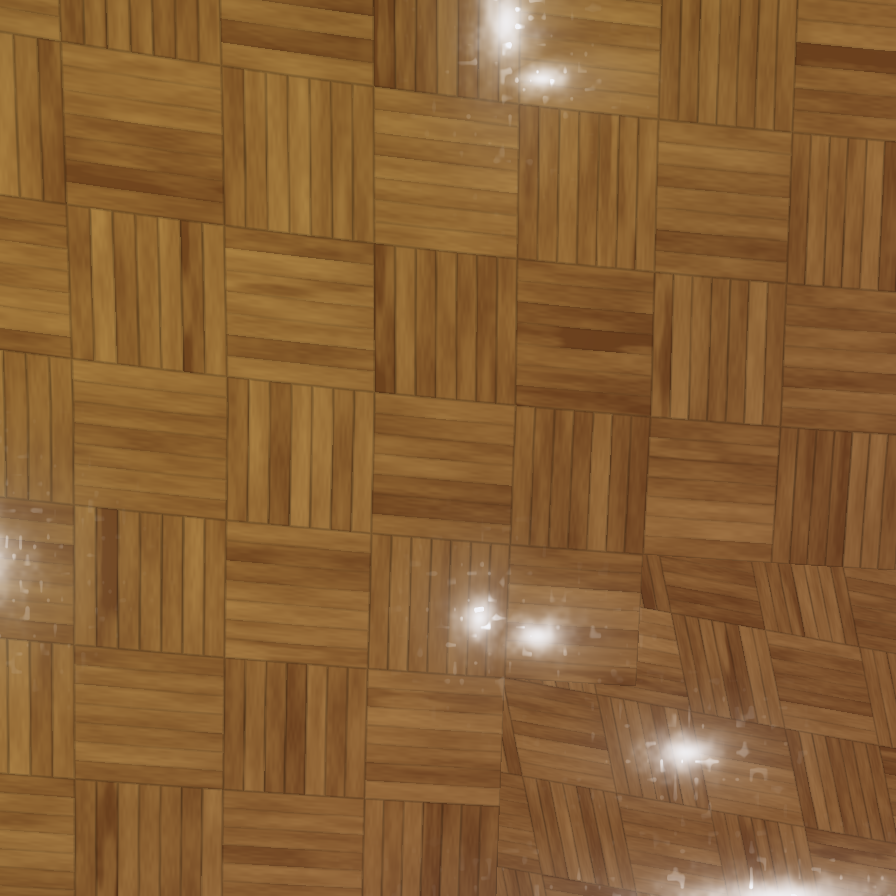
Reproduce this texture procedurally as a Shadertoy shader.

```glsl
// Mosaic parquet floor: square blocks of seven strips, turned alternately,
// on a gently bent grid with a sheared patch of smaller blocks at lower right.
// Strips vary in tone and grain; glossy lamp reflections lie on the varnish.

#define STRIPS 7.0
#define SEAM_HALF_WIDTH 0.06
#define JOINT_HALF_WIDTH 0.008
#define SEAM_DEPTH 0.30
#define GRAIN_AMOUNT 0.45
#define GLARE_COUNT 7
#define DARK_WOOD vec3(0.45, 0.285, 0.135)
#define MID_WOOD vec3(0.545, 0.38, 0.19)
#define PALE_WOOD vec3(0.65, 0.49, 0.27)
#define HAZE_COLOR vec3(0.66, 0.59, 0.55)
#define GLARE_COLOR vec3(0.95, 0.95, 0.96)

// Reflections: centre (y down) and radii
const vec4 GLARES[GLARE_COUNT] = vec4[GLARE_COUNT](
    vec4(0.565, 0.025, 0.030, 0.055),
    vec4(0.605, 0.088, 0.035, 0.016),
    vec4(0.535, 0.690, 0.026, 0.030),
    vec4(0.600, 0.710, 0.036, 0.022),
    vec4(0.765, 0.840, 0.042, 0.024),
    vec4(0.870, 1.000, 0.120, 0.022),
    vec4(-0.030, 0.630, 0.050, 0.045));

float hash(vec2 p) {
    vec3 q = fract(p.xyx * vec3(0.1031, 0.1030, 0.0973));
    q += dot(q, q.yzx + 33.33);
    return fract((q.x + q.y) * q.z);
}

float noise(vec2 p) {
    vec2 i = floor(p), f = fract(p);
    f = f * f * (3.0 - 2.0 * f);
    return mix(mix(hash(i), hash(i + vec2(1, 0)), f.x),
               mix(hash(i + vec2(0, 1)), hash(i + vec2(1, 1)), f.x), f.y);
}

// Main grid: blocks shrink to the right and downward, rows slope
vec2 bentGrid(vec2 p) {
    float x = p.x + 0.09 * (p.y - 0.456) * (p.x - 0.45)
            + 0.03 * max(p.y - 0.456, 0.0) - 0.082;
    float dx = p.x - 0.163;
    float y = p.y - (0.14 * dx - 0.03 * dx * dx) * (1.12 - 0.7 * p.y) - 0.061;
    return 1.0 + vec2(x * (5.67 + 0.83 * x), y * (5.42 + 0.885 * y));
}

// Sheared grid of smaller blocks
vec2 shearedGrid(vec2 p) {
    mat2 axes = mat2(0.105, 0.019, 0.022, 0.110);
    return inverse(axes) * (p - vec2(0.749, 0.684)) + vec2(20.0, 21.0);
}

// Dark line of a given half width, softened by one pixel
float softLine(float dist, float halfWidth, float pixel) {
    return 1.0 - smoothstep(halfWidth - pixel, halfWidth + pixel, dist);
}

float edgeDistance(float x) {
    return 0.5 - abs(fract(x) - 0.5);
}

vec3 parquet(vec2 p, float pixel) {
    vec2 grid = bentGrid(p);
    vec2 block = floor(grid);
    float blockPixel = pixel * 6.3;
    if (min(block.x, block.y) >= 4.0 && block.x + block.y >= 9.0) {
        grid = shearedGrid(p);
        block = floor(grid);
        blockPixel = pixel * 9.3;
    }
    vec2 local = fract(grid);

    // Along and across the strips of this block
    bool level = mod(block.x + block.y, 2.0) < 0.5;
    vec2 along = level ? local : local.yx;
    float across = along.y * STRIPS;
    float strip = floor(across);
    vec2 id = block * vec2(17.0, 31.0) + vec2(strip * 3.7, strip * 9.1);

    // Tone of block and strip, then long streaks and fine grain
    float tone = 0.20 * (hash(block + 7.3) - 0.5) + 0.55 * (hash(id) - 0.5);
    vec2 fiber = vec2(along.x * 2.5, across * 2.2) + 40.0 * hash(id + 5.0);
    float streak = noise(fiber) - 0.5;
    float grain = noise(fiber * vec2(5.0, 4.0)) - 0.5;
    tone += GRAIN_AMOUNT * (streak + 0.45 * grain);
    tone -= 0.45 * step(0.93, hash(id + 2.0)) * smoothstep(0.3, 0.7, noise(fiber + 9.0));

    vec3 wood = mix(MID_WOOD, DARK_WOOD, clamp(-tone * 2.2, 0.0, 1.3));
    wood = mix(wood, PALE_WOOD, clamp(tone * 1.6, 0.0, 1.0));

    // Seams between strips fade in and out; joints frame each block
    float seam = softLine(edgeDistance(across), SEAM_HALF_WIDTH, blockPixel * STRIPS);
    seam *= (level ? 0.35 : 0.85) * (0.35 + 0.9 * noise(vec2(along.x * 4.0, 0.0) + id));
    float joint = softLine(min(edgeDistance(local.x), edgeDistance(local.y)),
                           JOINT_HALF_WIDTH, blockPixel);
    return wood * (1.0 - SEAM_DEPTH * max(seam, 0.6 * joint));
}

void mainImage(out vec4 fragColor, in vec2 fragCoord) {
    vec2 p = fragCoord / iResolution.xy;
    p.y = 1.0 - p.y;
    vec3 color = parquet(p, 1.0 / min(iResolution.x, iResolution.y));

    // Warm at upper left, duller toward the lower right
    color *= mix(vec3(1.03, 1.04, 0.96), vec3(0.94, 0.89, 0.98), smoothstep(0.5, 1.7, p.x + p.y));
    color *= 0.97 + 0.06 * noise(p * 5.0);

    // Glare with ragged cores and a wide haze
    float core = 0.0, haze = 0.0;
    float ripple = noise(p * vec2(75.0, 55.0)) + 0.5 * noise(p * 150.0);
    for (int i = 0; i < GLARE_COUNT; i++) {
        vec2 d = (p - GLARES[i].xy) / GLARES[i].zw;
        float r2 = dot(d, d);
        core = max(core, exp(-r2 * (0.6 + 0.9 * ripple)));
        haze = max(haze, exp(-r2 * 0.16));
    }
    float glint = smoothstep(0.80, 0.95, noise(p * vec2(130.0, 100.0))) * haze;
    color = mix(color, HAZE_COLOR, 0.38 * haze);
    color = mix(color, GLARE_COLOR, clamp(core * 0.95 + 0.35 * glint, 0.0, 1.0));
    fragColor = vec4(color, 1.0);
}
```
